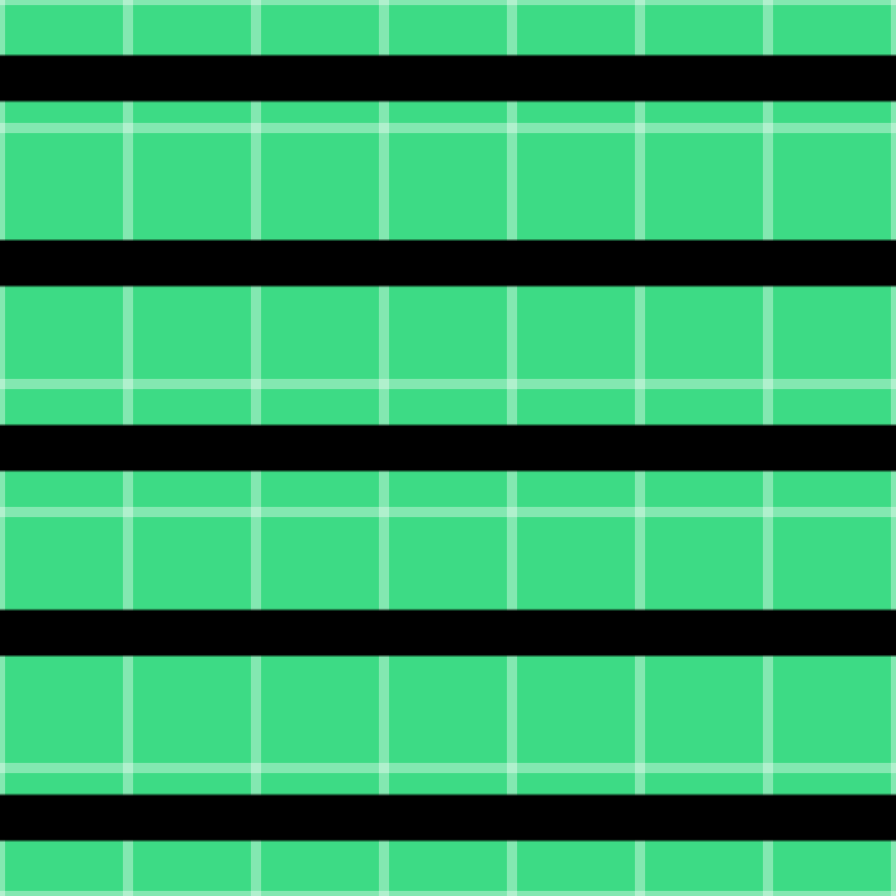
Give the GLSL for this pattern, as a WebGL 1 fragment shader.

```glsl
precision highp float;
// A green field ruled with a square grid of translucent white lines,
// crossed by evenly spaced black horizontal bars. Both are periodic
// distance functions; the grid lines brighten where they overlap.

uniform vec2 u_resolution;

const vec3 FIELD_COLOR = vec3(0.24, 0.86, 0.52);
const vec3 LINE_COLOR = vec3(1.0);
const vec3 BAR_COLOR = vec3(0.0);

const float GRID_CELLS = 7.0;      // cells across and down
const float LINE_WIDTH = 0.0114;   // in canvas units
const float LINE_OPACITY = 0.36;
const float BAR_PERIOD = 0.2063;   // bars are centred on the canvas
const float BAR_WIDTH = 0.0516;
const float BAR_SOFTNESS = 0.0033;

// Distance to the nearest multiple of period.
float repeatDistance(float x, float period) {
  return abs(fract(x / period + 0.5) - 0.5) * period;
}

// Coverage of a stripe with a linear edge ramp of the given width.
float stripe(float dist, float width, float ramp) {
  return clamp((0.5 * width - dist) / ramp + 0.5, 0.0, 1.0);
}

void main() {
  float pixel = 1.0 / min(u_resolution.x, u_resolution.y);
  vec2 uv = gl_FragCoord.xy / u_resolution;

  // Grid: each direction is blended separately.
  float cell = 1.0 / GRID_CELLS;
  float vertical = stripe(repeatDistance(uv.x, cell), LINE_WIDTH, pixel);
  float horizontal = stripe(repeatDistance(uv.y, cell), LINE_WIDTH, pixel);
  vec3 color = mix(FIELD_COLOR, LINE_COLOR, LINE_OPACITY * vertical);
  color = mix(color, LINE_COLOR, LINE_OPACITY * horizontal);

  // Opaque bars over the grid.
  float barDistance = repeatDistance(uv.y - 0.5, BAR_PERIOD);
  float bar = stripe(barDistance, BAR_WIDTH, max(BAR_SOFTNESS, pixel));
  color = mix(color, BAR_COLOR, bar);

  gl_FragColor = vec4(color, 1.0);
}
```
